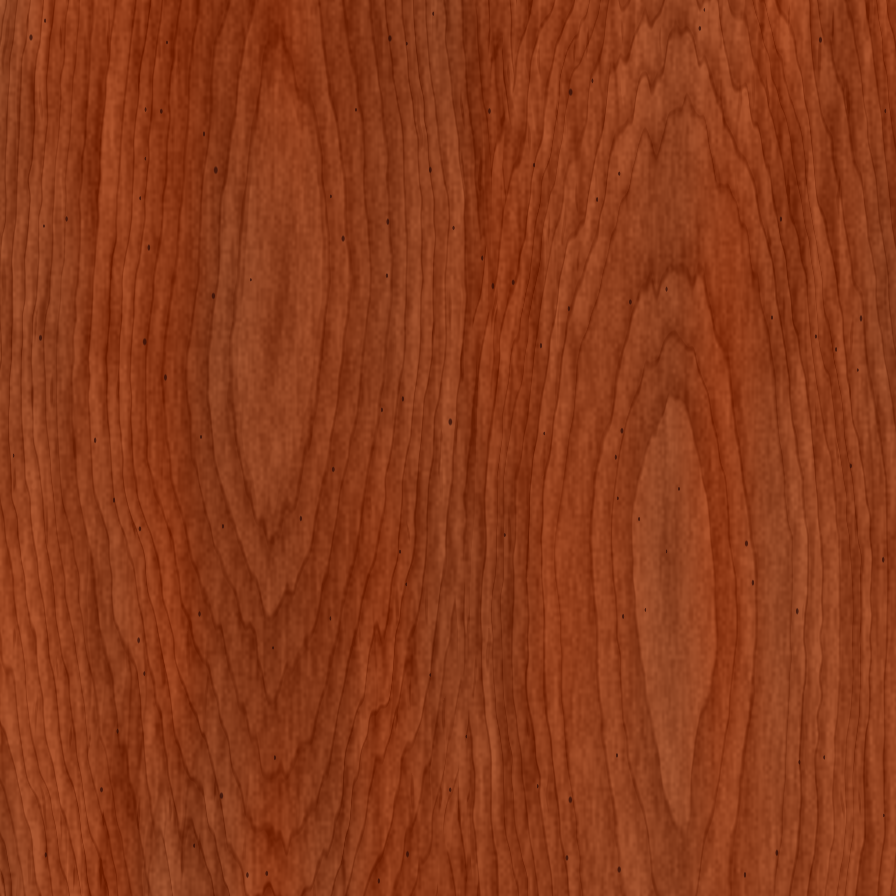
Reproduce this texture procedurally as a Shadertoy shader.

```glsl
const vec3 DARK_WOOD = vec3(0.425, 0.14, 0.03);
const vec3 LIGHT_WOOD = vec3(0.64, 0.315, 0.17);
const vec3 RED_TINT = vec3(0.02, -0.016, -0.024);
const vec3 PORE_COLOR = vec3(0.17, 0.04, 0.02);
const float HEART_RADIUS = 0.047;

float hash(vec2 p) {
    vec3 q = fract(vec3(p.xyx) * 0.1031);
    q += dot(q, q.yzx + 33.33);
    return fract((q.x + q.y) * q.z);
}

// Value noise centred on zero, from -0.5 to 0.5
float noise(vec2 p) {
    vec2 cell = floor(p);
    vec2 f = fract(p);
    f = f * f * (3.0 - 2.0 * f);
    float low = mix(hash(cell), hash(cell + vec2(1, 0)), f.x);
    float high = mix(hash(cell + vec2(0, 1)), hash(cell + vec2(1, 1)), f.x);
    return mix(low, high, f.y) - 0.5;
}

// Slow sideways drift, with jagged shifts along the grain
vec2 warpGrain(vec2 p) {
    float drift = 0.02 * noise(p * vec2(5, 4)) + 0.007 * noise(p * vec2(22, 13));
    drift += 0.003 * noise(p * vec2(70, 45));
    float jag = 0.06 * noise(p * vec2(60, 4)) + 0.05 * noise(p * vec2(22, 3));
    return p + vec2(drift, jag + 0.022 * noise(p * vec2(150, 20)));
}

// Stretched radius, with a longer taper above the heart than below
float figureRadius(vec2 q) {
    float stretch = q.y > 0.0 ? 6.2 : 4.0;
    vec2 a = pow(abs(vec2(q.x, q.y / stretch)), vec2(1.6));
    return pow(a.x + a.y, 0.625);
}

// Growth rings: thin dark line, shaded start, pale body
float ringTone(float radius, float seed) {
    float phase = (radius - HEART_RADIUS) * 36.0 + max(radius - 0.13, 0.0) * 30.0;
    phase += 0.9 * noise(vec2(radius * 38.0, seed));
    float heart = 1.0 - smoothstep(HEART_RADIUS - 0.003, HEART_RADIUS, radius);
    phase = max(phase, -0.4);
    float f = fract(phase);
    float edge = smoothstep(0.86, 0.98, f);
    float body = mix(0.4 + 0.6 * smoothstep(0.0, 0.55, f), 0.0, edge);
    body *= smoothstep(0.0, 0.06, f);
    float tone = 0.15 + 0.43 * body + 0.26 * (hash(vec2(floor(phase), seed)) - 0.5) * body;
    float pith = exp(-pow(radius / 0.017, 2.0));
    return mix(tone, 0.72, heart) - 0.36 * pith;
}

// Thin ridges where the noise crosses zero, broken along their length
float brokenLines(vec2 p, vec2 scale) {
    float ridge = 1.0 - smoothstep(0.0, 0.13, abs(noise(p * scale)));
    return ridge * smoothstep(-0.05, 0.15, noise(p * scale * vec2(0.5, 2.2) + 31.0));
}

// Scattered dark marks, one at most per cell
float marks(vec2 p, vec2 grid, vec2 size, float share, float seed) {
    vec2 cell = floor(p * grid);
    vec2 spot = 0.25 + 0.5 * vec2(hash(cell + seed), hash(cell + seed + 17.0));
    vec2 offset = (fract(p * grid) - spot) / grid;
    float scale = 0.6 + 0.6 * hash(cell + seed + 41.0);
    float mask = 1.0 - smoothstep(0.4, 1.0, length(offset / (size * scale)));
    return mask * step(hash(cell + seed + 73.0), share);
}

void mainImage(out vec4 fragColor, in vec2 fragCoord) {
    vec2 p = fragCoord / iResolution.xy;
    vec2 w = warpGrain(p);

    // Two figures, the second turned upside down
    float leftRadius = figureRadius(w - vec2(0.312, 0.635));
    float rightRadius = figureRadius(vec2(0.757, 0.365) - w);
    float splinter = 0.13 * noise(p * vec2(65, 6)) + 0.06 * noise(p * vec2(130, 14));
    float side = smoothstep(-0.004, 0.004, leftRadius - rightRadius + splinter);
    float tone = mix(ringTone(leftRadius, 3.0), ringTone(rightRadius, 8.0), side);

    // Straight grain grows stronger away from both hearts
    float outer = smoothstep(0.09, 0.2, min(leftRadius, rightRadius));
    float streaks = 0.26 * noise(w * vec2(42, 2)) + 0.42 * noise(w * vec2(110, 6));
    tone += streaks * mix(0.25, 1.0, outer);
    tone -= 0.2 * outer * brokenLines(w, vec2(60, 4));
    tone += 0.14 * outer * brokenLines(w + 3.0, vec2(75, 6));

    // Broad shading, fibres and fine speckle
    tone += 0.03 + 0.32 * noise(p * vec2(4, 3) + 5.0);
    tone += 0.3 * noise(p * vec2(240, 32)) + 0.16 * noise(p * vec2(400, 70));
    tone += 0.28 * noise(p * vec2(250, 210));
    tone -= 0.3 * outer * marks(w, vec2(55, 13), vec2(0.0025, 0.026), 0.25, 5.0);

    vec3 color = mix(DARK_WOOD, LIGHT_WOOD, clamp(tone, -0.1, 1.1));
    color += RED_TINT * (0.15 + 1.6 * noise(w * vec2(16, 3) + 9.0));

    // Small pores
    float pores = marks(p, vec2(15, 14), vec2(0.0025, 0.0045), 0.16, 11.0);
    pores = max(pores, marks(p, vec2(34, 30), vec2(0.0018, 0.004), 0.06, 23.0));
    color = mix(color, PORE_COLOR, 0.7 * pores);
    fragColor = vec4(color, 1.0);
}
```
